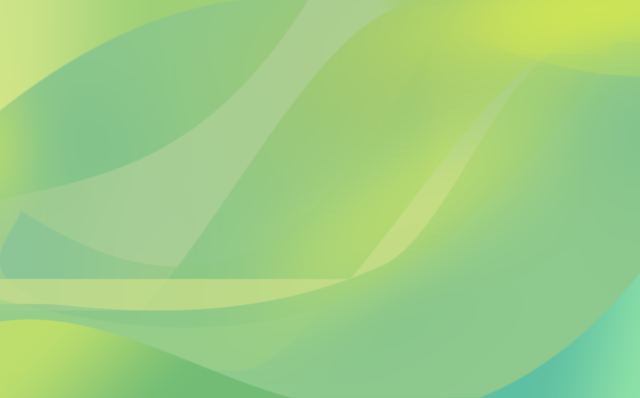
Write a Shadertoy shader that draws this background.

```glsl
// Soft green and lime abstract with large translucent sweeping ribbons.
// Gaussian glows build the ground; cubic curves, each through four nodes,
// bound the smooth-edged veils that are layered over it.

// Cubic through four nodes, held constant past its ends
float cubic(float x, vec4 xs, vec4 ys) {
    x = clamp(x, xs.x, xs.w);
    float sum = 0.0;
    for (int i = 0; i < 4; i++) {
        float weight = ys[i];
        for (int j = 0; j < 4; j++) {
            if (j != i) weight *= (x - xs[j]) / (xs[i] - xs[j]);
        }
        sum += weight;
    }
    return sum;
}

// Smooth coverage of the positive side of a signed field
float cover(float d) {
    float w = max(fwidth(d), 0.0005);
    return smoothstep(-w, w, d);
}

// Coverage of the area above a cubic curve
float above(vec2 p, vec4 xs, vec4 ys) {
    return cover(p.y - cubic(p.x, xs, ys));
}

// Elliptical glow, turned by an angle
vec3 glow(vec3 base, vec2 p, vec2 center, vec2 size, float angle, vec3 tint, float strength) {
    vec2 q = (p - center) * vec2(1.61, 1.0);
    float c = cos(angle), s = sin(angle);
    q = vec2(c * q.x + s * q.y, c * q.y - s * q.x) / size;
    return mix(base, tint, strength * exp(-dot(q, q)));
}

// Blurred ground colours
vec3 ground(vec2 p) {
    vec3 green = vec3(0.55, 0.785, 0.55);
    vec3 lime = vec3(0.74, 0.865, 0.43);
    vec3 olive = vec3(0.64, 0.79, 0.43);
    vec3 yellow = vec3(0.84, 0.91, 0.32);
    vec3 shade = vec3(0.49, 0.755, 0.54);
    vec3 col = green;
    col = glow(col, p, vec2(0.64, 0.84), vec2(0.50, 0.32), 0.3, olive, 0.95);
    col = glow(col, p, vec2(0.68, 0.53), vec2(0.40, 0.15), 0.64, lime, 0.95);
    col = glow(col, p, vec2(0.55, 0.36), vec2(0.22, 0.15), 0.5, lime, 0.5);
    col = glow(col, p, vec2(0.95, 0.97), vec2(0.42, 0.13), 0.1, yellow, 0.95);
    col = glow(col, p, vec2(1.00, 0.67), vec2(0.20, 0.20), 0.8, shade, 0.8);
    col = glow(col, p, vec2(0.62, 0.19), vec2(0.24, 0.10), 0.5, shade, 0.5);
    col = glow(col, p, vec2(0.14, 0.64), vec2(0.20, 0.22), 0.5, shade, 0.6);
    col = glow(col, p, vec2(-0.01, 0.63), vec2(0.10, 0.20), 0.0, lime, 0.7);
    return col;
}

void mainImage(out vec4 fragColor, in vec2 fragCoord) {
    vec2 p = fragCoord / iResolution.xy;
    vec3 col = ground(p);

    // Boundaries of the ribbons
    float overCorner = above(p, vec4(0.0, 0.13, 0.26, 0.378), vec4(0.722, 0.864, 0.958, 1.001));
    float overBand = above(p, vec4(0.0, 0.26, 0.417, 0.482), vec4(0.498, 0.634, 0.854, 1.001));
    float overSlope = above(p, vec4(0.221, 0.365, 0.482, 0.65), vec4(0.22, 0.529, 0.791, 0.99));
    float overBowl = above(p, vec4(0.033, 0.26, 0.482, 0.684), vec4(0.471, 0.331, 0.467, 0.937));
    float overLeaf = above(p, vec4(0.547, 0.69, 0.755, 0.859), vec4(0.299, 0.592, 0.718, 0.864));
    float overOuter = above(p, vec4(0.0, 0.26, 0.651, 0.964), vec4(0.247, 0.178, 0.347, 0.895));
    float rimLow = cubic(p.x, vec4(0.078, 0.221, 0.391, 0.6), vec4(0.236, 0.22, 0.236, 0.335));
    float rimHigh = cubic(p.x, vec4(0.6, 0.651, 0.755, 0.859), vec4(0.335, 0.404, 0.655, 0.864));
    float overRim = cover(p.y - (p.x < 0.6 ? rimLow : rimHigh));
    float insideCap = above(p.yx, vec4(0.22, 0.278, 0.36, 0.471), vec4(0.11, 0.026, 0.0, 0.033));

    // Lime corner at the upper left
    vec3 corner = mix(vec3(0.83, 0.905, 0.53), vec3(0.63, 0.82, 0.46), smoothstep(0.0, 0.25, p.x));
    col = mix(col, corner, 0.9 * overCorner);

    // Pale diagonal band
    float band = (1.0 - overBand) * overSlope * (1.0 - smoothstep(0.58, 0.65, p.x));
    float bandFade = mix(0.4, 0.72, smoothstep(0.0, 0.22, p.x));
    col = mix(col, vec3(0.69, 0.815, 0.60), bandFade * band);

    // Crescent under the bowl, cool at its left tip
    float crescent = (1.0 - overBowl) * overRim * insideCap;
    float coolness = mix(0.7, 0.12, smoothstep(0.05, 0.5, p.x));
    coolness *= 1.0 - smoothstep(0.64, 0.70, p.x);
    vec3 crescentTint = mix(vec3(0.52, 0.765, 0.60), vec3(0.55, 0.78, 0.47), smoothstep(0.0, 0.35, p.x));
    col = mix(col, crescentTint, coolness * crescent);

    // Slim bright leaf
    float leaf = (1.0 - overLeaf) * overRim;
    vec3 leafTint = mix(vec3(0.79, 0.87, 0.54), vec3(0.67, 0.82, 0.54), smoothstep(0.45, 0.8, p.y));
    col = mix(col, leafTint, 0.75 * leaf);

    // Veils below the rim and the outer sweep
    col = mix(col, vec3(0.56, 0.79, 0.50), 0.22 * (1.0 - overRim) * overOuter);
    col = mix(col, vec3(0.57, 0.80, 0.57), 0.25 * (1.0 - overOuter));
    float overTail = above(p, vec4(0.378, 0.495, 0.52, 0.547), vec4(0.069, 0.205, 0.25, 0.299));
    float tail = overTail * (1.0 - overOuter) * (1.0 - smoothstep(0.46, 0.55, p.x));
    col = mix(col, vec3(0.63, 0.82, 0.51), 0.45 * tail);

    // Yellow lens at the upper right
    float overLens = above(p, vec4(0.684, 0.807, 0.911, 1.0), vec4(0.937, 0.864, 0.822, 0.808));
    float overCrest = above(p, vec4(0.859, 0.9, 0.95, 1.0), vec4(0.864, 0.9, 0.932, 0.954));
    float lens = overLens * smoothstep(0.684, 0.85, p.x);
    col = mix(col, vec3(0.79, 0.89, 0.34), lens * mix(0.3, 0.45, overCrest));

    // Hill at the lower left
    float hill = 1.0 - above(p, vec4(0.0, 0.208, 0.3, 0.456), vec4(0.192, 0.146, 0.09, 0.0));
    vec3 hillTint = mix(vec3(0.75, 0.875, 0.42), vec3(0.44, 0.735, 0.46), smoothstep(0.04, 0.38, p.x + 0.6 * (0.15 - p.y)));
    col = mix(col, hillTint, 0.95 * hill);

    // Teal corner at the lower right
    float teal = 1.0 - above(p, vec4(0.749, 0.833, 0.911, 1.0), vec4(0.0, 0.069, 0.163, 0.314));
    vec3 tealTint = mix(vec3(0.36, 0.75, 0.64), vec3(0.56, 0.89, 0.66), smoothstep(0.82, 1.02, p.x - 0.15 * p.y));
    col = mix(col, tealTint, 0.95 * teal * step(0.7, p.x));

    fragColor = vec4(col, 1.0);
}
```
